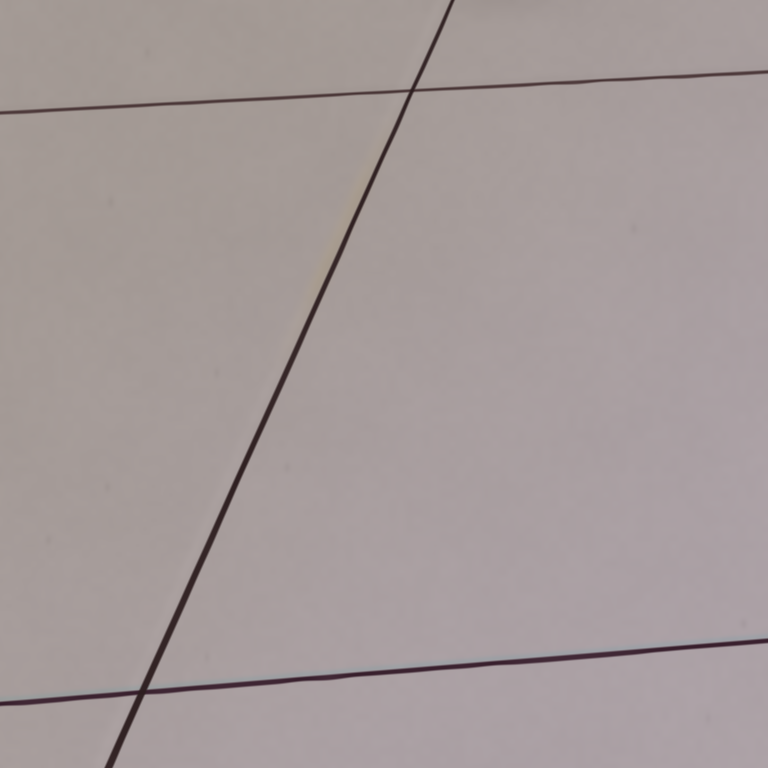
Reproduce this texture procedurally as a WebGL 2 fragment shader.

```glsl
#version 300 es
precision highp float;
// Large matte panels split by thin dark joints seen at an angle: two nearly
// level joints, built in a loop, crossed by one steep joint that widens downward.
// Joints are signed line distances; noise adds mottling, ragged edges and wear.
uniform vec2 u_resolution;
out vec4 fragColor;

const vec3 WARM_PANEL = vec3(0.640, 0.602, 0.582);
const vec3 COOL_PANEL = vec3(0.672, 0.630, 0.648);
const vec3 STEEP_JOINT = vec3(0.185, 0.125, 0.130);
const vec3 UPPER_JOINT = vec3(0.270, 0.190, 0.195);
const vec3 LOWER_JOINT = vec3(0.210, 0.110, 0.165);
const vec3 STAIN = vec3(0.645, 0.585, 0.480);

float hash(vec2 p) {
    vec3 q = fract(vec3(p.xyx) * 0.1031);
    q += dot(q, q.yzx + 33.33);
    return fract((q.x + q.y) * q.z);
}

float valueNoise(vec2 p) {
    vec2 cell = floor(p);
    vec2 f = fract(p);
    f = f * f * (3.0 - 2.0 * f);
    float low = mix(hash(cell), hash(cell + vec2(1, 0)), f.x);
    float high = mix(hash(cell + vec2(0, 1)), hash(cell + vec2(1, 1)), f.x);
    return mix(low, high, f.y);
}

float fbm(vec2 p) {
    float sum = 0.0;
    float weight = 0.5;
    for (int i = 0; i < 4; i++) {
        sum += weight * valueNoise(p);
        p = p * 2.03 + 17.1;
        weight *= 0.5;
    }
    return sum;
}

// Signed distance to the line from a to b, positive on its left side.
float lineDistance(vec2 p, vec2 a, vec2 b) {
    vec2 along = normalize(b - a);
    return dot(p - a, vec2(-along.y, along.x));
}

// Coverage of a joint with a soft edge.
float jointMask(float dist, float width, float soft) {
    return 1.0 - smoothstep(-soft, soft, abs(dist) - 0.5 * width);
}

// Soft bell-shaped band around zero.
float band(float dist, float radius) {
    return exp(-dist * dist / (radius * radius));
}

// Panel tone: warm at the upper left, cooler and lighter at the lower right.
vec3 panelColor(vec2 p) {
    float cool = smoothstep(-0.75, 0.85, p.x - p.y + 0.25 * (fbm(p * 4.0) - 0.5));
    vec3 color = mix(WARM_PANEL, COOL_PANEL, cool);
    color += 0.016 * (fbm(p * 9.0 + 5.0) - 0.47);
    color += 0.008 * (valueNoise(p * 90.0) - 0.5);
    return color;
}

// Sparse faint specks, one candidate per cell.
float specks(vec2 p, float cells) {
    vec2 cell = floor(p * cells);
    vec2 center = 0.25 + 0.5 * vec2(hash(cell + 3.1), hash(cell + 8.7));
    float present = step(0.88, hash(cell + 21.0));
    vec2 offset = (fract(p * cells) - center) * vec2(1.6, 1.0);
    return present * band(length(offset), 0.06);
}

void main() {
    vec2 p = gl_FragCoord.xy / u_resolution;
    float soft = max(0.0018, 0.75 / min(u_resolution.x, u_resolution.y));
    vec3 color = panelColor(p);
    color -= 0.022 * specks(p, 9.0);

    // Faint dark smudge at the top edge
    color -= 0.025 * band(length((p - vec2(0.66, 1.0)) * vec2(1.0, 3.5)), 0.08);

    // Yellowed residue and pale rim on the left of the steep joint
    float steep = lineDistance(p, vec2(0.141, 0.0), vec2(0.590, 1.0));
    float stainSpan = smoothstep(0.48, 0.66, p.y) * (1.0 - smoothstep(0.74, 0.88, p.y));
    float patchy = 0.4 + 0.6 * valueNoise(p * 22.0);
    color = mix(color, STAIN, 0.5 * stainSpan * patchy * band(steep - 0.009, 0.011));
    color += 0.012 * band(steep - 0.014, 0.007);

    // Level joints: row 0 is lower and thicker, row 1 upper and thinner
    for (int i = 0; i < 2; i++) {
        float row = float(i);
        vec2 start = vec2(0.0, mix(0.083, 0.853, row));
        vec2 end = vec2(1.0, mix(0.1655, 0.9065, row));
        float ragged = valueNoise(vec2(p.x * 28.0, row * 7.0)) - 0.5;
        float dist = lineDistance(p, start, end) + 0.0009 * ragged;
        float width = mix(0.0062, 0.0040, row) + 0.0016 * ragged;
        vec3 fringe = mix(vec3(-0.05, 0.0, 0.005), vec3(-0.01), row);
        color += fringe * band(dist - 0.006, 0.004);
        vec3 jointColor = mix(LOWER_JOINT, UPPER_JOINT, row) + 0.05 * ragged;
        color = mix(color, jointColor, 0.95 * jointMask(dist, width, soft));
    }

    // Steep joint, drawn over the level ones
    float wobble = valueNoise(vec2(p.y * 24.0, 3.0)) - 0.5;
    float steepWidth = mix(0.0092, 0.0046, p.y) + 0.0008 * wobble;
    float steepMask = jointMask(steep + 0.0008 * wobble, steepWidth, soft);
    color = mix(color, STEEP_JOINT + 0.03 * wobble, 0.97 * steepMask);

    fragColor = vec4(color, 1.0);
}
```
